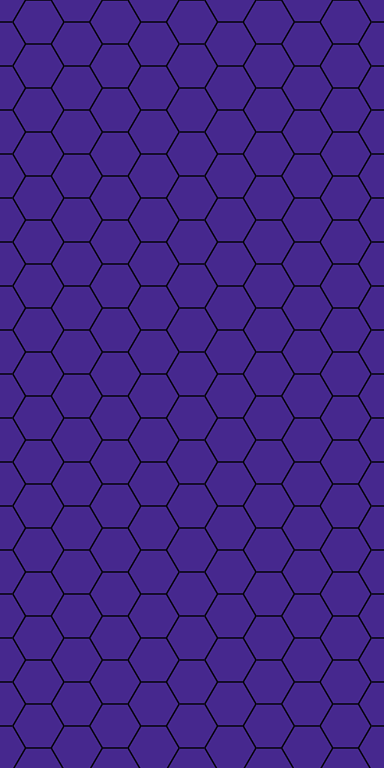
A Shadertoy shader for this pattern:

```glsl
#define COLUMNS 5.0           // double columns across the canvas width
#define ROW_PITCH 0.11458     // cell height as a share of the canvas width
#define LINE_WIDTH 0.033      // share of the cell height
#define RIM_REACH 0.065       // extent of the faint light rim
#define FILL_COLOR vec3(0.273, 0.158, 0.555)
#define RIM_COLOR vec3(0.292, 0.170, 0.592)
#define LINE_COLOR vec3(0.008, 0.004, 0.018)

const vec2 LATTICE = vec2(1.7320508, 1.0);

// Offset from the nearest centre of a flat-topped hexagon lattice
vec2 hexOffset(vec2 p) {
    vec2 a = p - LATTICE * round(p / LATTICE);
    vec2 shifted = p - 0.5 * LATTICE;
    vec2 b = shifted - LATTICE * round(shifted / LATTICE);
    return dot(a, a) < dot(b, b) ? a : b;
}

// Distance from a point inside a unit-height hexagon to its border
float hexBorder(vec2 q) {
    q = abs(q);
    return 0.5 - max(q.y, dot(q, 0.5 * LATTICE));
}

void mainImage(out vec4 fragColor, in vec2 fragCoord) {
    // Canvas-width units, anchored at the upper left corner
    vec2 uv = (fragCoord - vec2(0.0, iResolution.y)) / iResolution.x;
    vec2 p = uv * vec2(COLUMNS * LATTICE.x, 1.0 / ROW_PITCH);
    float pixel = 1.0 / (iResolution.x * ROW_PITCH);

    float border = hexBorder(hexOffset(p));

    // Faint rim beside the outline
    float rim = smoothstep(0.5 * LINE_WIDTH, LINE_WIDTH, border)
              * (1.0 - smoothstep(LINE_WIDTH, RIM_REACH, border));
    vec3 color = mix(FILL_COLOR, RIM_COLOR, rim);

    // Antialiased outline
    float outline = clamp((0.5 * LINE_WIDTH - border) / pixel + 0.5, 0.0, 1.0);
    fragColor = vec4(mix(color, LINE_COLOR, outline), 1.0);
}
```
